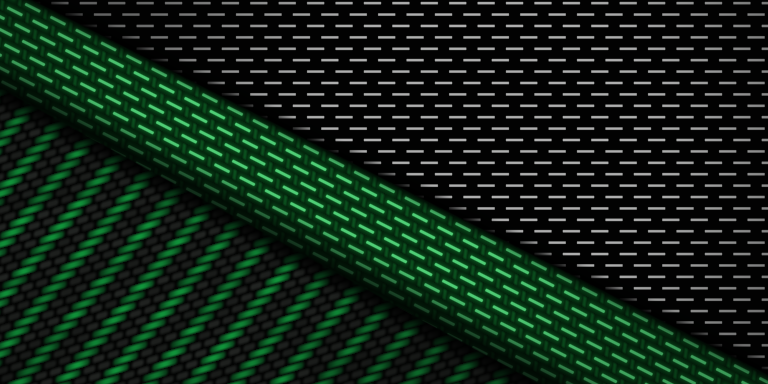
Write a WebGL 1 fragment shader that draws this background.

```glsl
precision highp float;

uniform vec2 u_resolution;

const vec3 BLACK = vec3(0.012, 0.016, 0.013);
const vec3 SILVER = vec3(0.68);
const vec3 DEEP_GREEN = vec3(0.012, 0.17, 0.055);
const vec3 MID_GREEN = vec3(0.06, 0.42, 0.16);
const vec3 BRIGHT_GREEN = vec3(0.34, 0.86, 0.50);
const vec3 ROD_GREEN = vec3(0.05, 0.52, 0.20);
const vec3 ROD_GREY = vec3(0.11, 0.115, 0.11);

const vec2 PITCH = vec2(0.074, 0.0297);
const vec2 BAND_ORIGIN = vec2(0.083, 1.0);
const vec2 BAND_DIR = vec2(0.891, -0.454);

float hash(vec2 p) {
  return fract(sin(dot(p, vec2(127.1, 311.7))) * 43758.545);
}

float fill(float d, float soft) {
  return 1.0 - smoothstep(-soft, soft, d);
}

float roundedBox(vec2 p, vec2 halfSize, float radius) {
  vec2 d = abs(p) - halfSize + radius;
  return length(max(d, 0.0)) + min(max(d.x, d.y), 0.0) - radius;
}

// Local position in a grid whose alternate rows shift by half a cell
vec2 brickCell(vec2 p, vec2 pitch) {
  vec2 q = p / pitch + 0.5;
  q.x += 0.5 * mod(floor(q.y), 2.0);
  return (fract(q) - 0.5) * pitch;
}

// Dark sheet with rows of thin silver dashes
vec3 dashedSheet(vec2 p, float aa) {
  vec2 cell = brickCell(p - vec2(0.896, 0.6354), PITCH);
  float dash = fill(roundedBox(cell, vec2(0.0225, 0.0033), 0.002), aa);
  float light = 1.0 - 0.45 * smoothstep(0.35, 1.0, length((p - vec2(1.25, 0.62)) * vec2(0.9, 1.0)));
  return BLACK * 0.5 + SILVER * dash * light;
}

// Slanted twill of green and grey rods
vec3 twill(vec2 p, float aa) {
  const float period = 0.15;
  const float rowHeight = 0.022;
  float y = (p.y - 0.3 * p.x) / rowHeight;
  float row = floor(y);
  float x = (p.x - row * 0.024) / period;
  vec2 cell = vec2((fract(x) - 0.5) * period, (fract(y) - 0.5) * rowHeight);
  float green = fill(roundedBox(cell, vec2(0.033, 0.0085), 0.0085), aa + 0.004);
  vec2 greyCell = vec2(abs(abs(cell.x) - 0.056), cell.y);
  float grey = fill(roundedBox(greyCell, vec2(0.015, 0.008), 0.008), aa + 0.004);
  float grain = 0.75 + 0.35 * hash(vec2(floor(x), row));
  float sheen = 0.65 + 0.35 * cos(cell.x * 75.0);
  float light = 1.0 - 0.4 * smoothstep(0.3, 1.0, length(p - vec2(0.4, 0.4)));
  return BLACK + (ROD_GREEN * green * sheen + ROD_GREY * grey) * grain * light;
}

// Glowing green weave; depth runs from 0 at the top edge to 1 at the bottom
vec3 wovenBand(vec2 q, float depth, float aa) {
  vec2 p = q - vec2(0.751, -0.017);
  vec2 cell = brickCell(p, PITCH);
  vec2 gap = brickCell(p - vec2(0.5 * PITCH.x, 0.0), PITCH);
  float d = roundedBox(cell, vec2(0.022, 0.0038), 0.003);
  float dash = fill(d, aa);
  float glow = exp(-max(d, 0.0) * 150.0);
  gap.x += 0.35 * gap.y;
  float knot = fill(roundedBox(gap, vec2(0.005, 0.012), 0.004), aa + 0.003);
  vec3 color = DEEP_GREEN * (0.65 + 0.35 * glow);
  color = mix(color, MID_GREEN, max(0.6 * glow, 0.65 * knot));
  color = mix(color, BRIGHT_GREEN, dash * 0.9);
  float across = smoothstep(-0.08, 0.12, depth) * (1.0 - 0.78 * smoothstep(0.6, 1.0, depth));
  float along = 1.0 - 0.25 * smoothstep(0.4, 1.1, abs(q.x - 0.9));
  return color * across * along;
}

void main() {
  vec2 p = gl_FragCoord.xy / u_resolution.y;
  p.x *= 2.0 * u_resolution.y / u_resolution.x;
  float aa = 0.8 / u_resolution.y;

  // Coordinates along and across the band
  vec2 rel = p - BAND_ORIGIN;
  vec2 band = vec2(dot(rel, BAND_DIR), dot(rel, vec2(-BAND_DIR.y, BAND_DIR.x)));
  float width = 0.241 + 0.031 * band.x;
  float below = -band.y - width;

  // Sheets with contact shadows beside the band
  vec3 upper = dashedSheet(p, aa) * smoothstep(-0.005, 0.045, band.y);
  vec3 lower = twill(p, aa) * mix(0.15, 1.0, smoothstep(0.0, 0.06, below));
  vec3 color = mix(lower, upper, step(-0.5 * width, band.y));

  // Band on top
  float mask = fill(max(band.y, below), aa * 1.5);
  color = mix(color, wovenBand(band, -band.y / width, aa), mask);
  gl_FragColor = vec4(color, 1.0);
}
```
